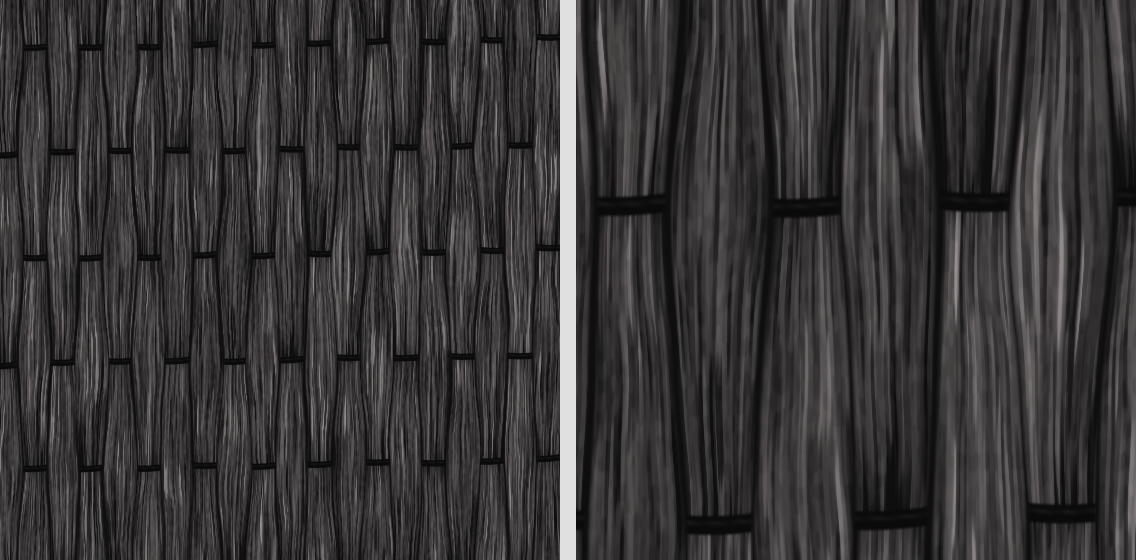
Left: the whole. Right: its middle third, enlarged.
Give the GLSL for this texture, as a WebGL 2 fragment shader.

```glsl
#version 300 es
precision highp float;
// Charcoal woven fibre strands in staggered columns, pinched by dark cords.

uniform vec2 u_resolution;
out vec4 outColor;

const float COLUMNS = 19.6;         // strands across the canvas
const float FIRST_CENTER = 0.204;   // centre of column 0, in columns
const float PERIOD = 0.376;         // distance between cords in one column
const float CORD_START = 0.348;     // height of a cord in even columns
const float SLANT = 0.019;          // rise of the cord rows across the canvas
const float PINCH = 0.085;          // narrowing at a cord, in columns
const float CORD_HALF_HEIGHT = 0.0056;
const float CORD_HALF_WIDTH = 0.41;
const float BASE_SHADE = 0.238;
const vec3 SHADOW = vec3(0.056, 0.053, 0.054);
const vec3 FIBRE_TINT = vec3(1.03, 0.985, 0.99);
const float TAU = 6.2831853;

float hash(vec2 p) {
    return fract(sin(dot(p, vec2(127.1, 311.7))) * 43758.5453);
}

// Cellular noise: each cell's random tone, blended by distance to its point.
float cellTone(vec2 p) {
    vec2 cell = floor(p);
    float total = 0.0, weights = 0.0;
    for (int j = -1; j <= 1; j++) {
        for (int i = -1; i <= 1; i++) {
            vec2 c = cell + vec2(i, j);
            vec2 point = c + 0.2 + 0.6 * vec2(hash(c), hash(c + 37.3));
            vec2 delta = p - point;
            float w = exp(-8.0 * dot(delta, delta));
            total += w * hash(c + 71.9);
            weights += w;
        }
    }
    return total / weights;
}

// Position along a column, in cord periods; whole numbers fall on cords.
float alongColumn(vec2 p, float column) {
    return (p.y - SLANT * p.x - CORD_START) / PERIOD + 0.5 * mod(column, 2.0);
}

float halfWidth(float along) {
    return 0.5 - PINCH * cos(TAU * along);
}

void main() {
    vec2 p = gl_FragCoord.xy / u_resolution;

    // Wavering columns; bulging strands overlap their pinched neighbours.
    float x = p.x * COLUMNS - FIRST_CENTER;
    x += 0.03 * sin(p.y * 17.0 + p.x * 31.0) + 0.012 * sin(p.y * 43.0 - p.x * 57.0);
    float column = round(x);
    float side = x - column;
    if (abs(side) > halfWidth(alongColumn(p, column))) {
        column += sign(side);
        side = x - column;
    }
    float along = alongColumn(p, column);
    along += 0.012 * (hash(vec2(column, 5.0)) - 0.5);
    float halfW = halfWidth(along);
    float across = side / halfW;
    vec2 strand = vec2(column, floor(along));
    float seed = hash(strand + 11.0);
    float t = fract(along);   // 0 just above a cord, 1 just below the next

    // Fibres follow the taper, lean and sway a little.
    float lean = (hash(strand + 53.0) - 0.5) * 0.5 * (t - 0.5);
    float grainX = across + lean + 0.03 * sin(p.y * 24.0 + seed * TAU)
                 + 0.01 * sin(p.y * 71.0 + seed * 19.0);
    vec2 shift = vec2(seed * 91.0, hash(strand + 23.0) * 57.0);
    float fine = cellTone(vec2(grainX * 12.5, p.y * 16.0) + shift);
    float strands = cellTone(vec2(grainX * 6.5, p.y * 6.0) + shift + 13.0);
    float folds = cellTone(vec2(grainX * 3.2, p.y * 4.5) + shift + 29.0);
    float flecks = cellTone(vec2(grainX * 10.0, p.y * 110.0) + shift + 41.0);

    // Gathered folds are strongest where a strand enters the cord below it.
    float gather = exp(-4.5 * t);
    float shade = BASE_SHADE + 0.05 * (seed - 0.5)
                + 0.23 * (fine - 0.5)
                + 0.11 * (strands - 0.5)
                + (0.04 + 0.15 * gather) * (folds - 0.5)
                + 0.06 * (flecks - 0.5);
    shade += 0.13 * smoothstep(0.6, 0.95, strands) * smoothstep(0.45, 0.9, fine);
    shade *= 1.0 - 0.55 * smoothstep(0.38, 0.15, strands) * (0.15 + gather);

    // Rounded body, dark gaps and shade around the cords.
    float edge = halfW - abs(side);
    float body = 1.0 - 0.27 * pow(abs(across), 4.0) - 0.05 * across;
    float gap = smoothstep(-0.01, 0.075, edge + 0.07 * (folds - 0.5));
    float pinchShade = 1.0 - 0.28 * exp(-t * 8.0) - 0.3 * exp(-(1.0 - t) * 32.0);
    shade *= body * pinchShade;
    vec3 color = mix(SHADOW, max(shade * FIBRE_TINT, SHADOW), gap);

    // Cord: a slightly bowed dark band with a faint twisted highlight.
    float tilt = (hash(vec2(column, round(along))) - 0.5) * 0.006;
    float cordY = (along - round(along)) * PERIOD + tilt * side - 0.006 * side * side;
    float band = 1.0 - smoothstep(-0.0014, 0.0014, abs(cordY) - CORD_HALF_HEIGHT);
    band *= 1.0 - smoothstep(-0.03, 0.03, abs(side) - CORD_HALF_WIDTH);
    float twist = 0.5 + 0.5 * sin(side * 19.0 + cordY * 500.0 + column);
    float glint = exp(-pow((cordY - 0.0012) / 0.0017, 2.0)) * (0.4 + 0.6 * twist);
    vec3 cord = SHADOW * (0.72 + 0.85 * glint);
    color = mix(color, cord, band);

    outColor = vec4(color, 1.0);
}
```
